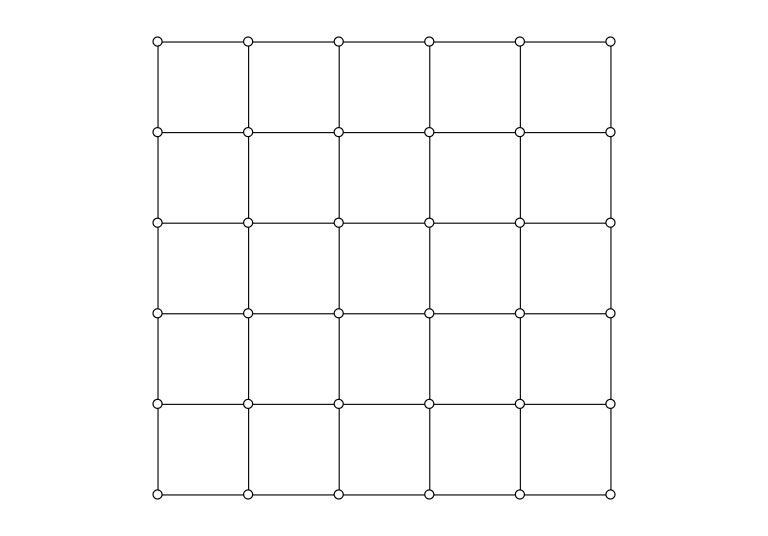
Give the GLSL for this pattern, as a Shadertoy shader.

```glsl
#define CELLS 5.0
#define SPACING 0.1690
#define LINE_WIDTH 0.0021
#define NODE_RADIUS 0.0084
#define RING_WIDTH 0.0022
#define LINE_SHIFT vec2(0.0009, -0.0009)
#define PAPER vec3(1.0)
#define INK vec3(0.0)

// Offset from the nearest of the CELLS + 1 lattice positions on each axis
vec2 latticeOffset(vec2 p) {
    vec2 index = clamp(round(p / SPACING + 0.5 * CELLS), 0.0, CELLS);
    return p - (index - 0.5 * CELLS) * SPACING;
}

// Share of a pixel covered by a band of the given width, exact below one pixel
vec2 bandCoverage(vec2 dist, float width, float pixel) {
    vec2 high = min(dist + 0.5 * pixel, vec2(0.5 * width));
    vec2 low = max(dist - 0.5 * pixel, vec2(-0.5 * width));
    return clamp((high - low) / pixel, 0.0, 1.0);
}

void mainImage(out vec4 fragColor, in vec2 fragCoord) {
    float pixel = 1.0 / iResolution.y;
    vec2 p = (fragCoord - 0.5 * iResolution.xy) * pixel;

    // Grid lines, cut off at the outer nodes
    vec2 q = p - LINE_SHIFT;
    vec2 lines = bandCoverage(latticeOffset(q), LINE_WIDTH, pixel);
    vec2 inside = clamp(0.5 + (0.5 * CELLS * SPACING - abs(q)) / pixel, 0.0, 1.0);
    float grid = max(lines.x * inside.y, lines.y * inside.x);
    vec3 color = mix(PAPER, INK, grid);

    // Hollow circular nodes over the crossings
    float nodeDist = length(latticeOffset(p)) - NODE_RADIUS;
    float disc = clamp(0.5 - nodeDist / pixel, 0.0, 1.0);
    float ring = bandCoverage(vec2(nodeDist), RING_WIDTH, pixel).x;
    color = mix(color, PAPER, disc);
    color = mix(color, INK, ring);

    fragColor = vec4(color, 1.0);
}
```
